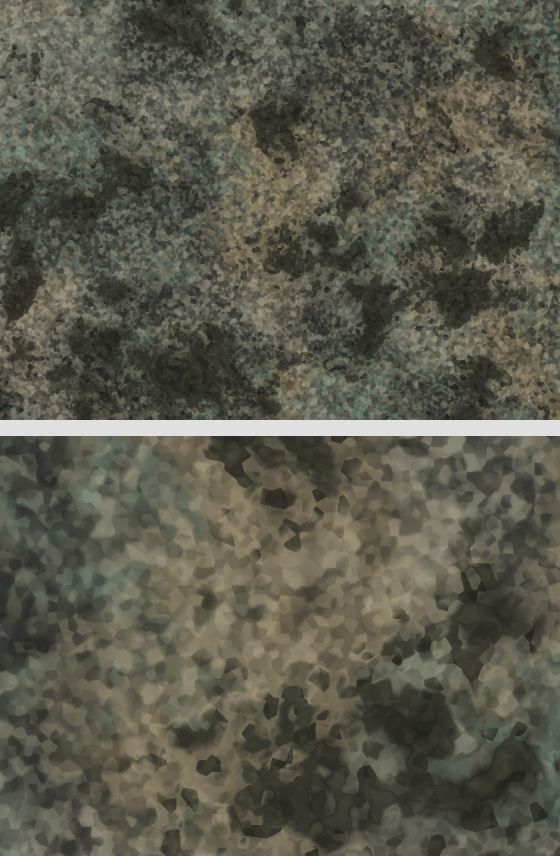
Top: the whole. Bottom: its middle third, enlarged.
Write a Shadertoy shader that draws this texture.

```glsl
// Polished granite: tan and grey-green mineral clouds, ashen bands and ragged black veins.

float hash(vec2 c) {
    vec3 q = fract(c.xyx * 0.1031);
    q += dot(q, q.yzx + 33.33);
    return fract((q.x + q.y) * q.z);
}

// Soft cellular noise: random cell values blended by distance to their sites
float cells(vec2 p, float sharpness) {
    vec2 base = floor(p), f = p - base;
    float sum = 0.0, total = 0.0;
    for (int j = -1; j <= 1; j++)
    for (int i = -1; i <= 1; i++) {
        vec2 o = vec2(i, j), id = base + o;
        vec2 d = o + vec2(hash(id + 17.0), hash(id + 59.0)) - f;
        float weight = exp(-sharpness * dot(d, d));
        sum += weight * hash(id + 101.0);
        total += weight;
    }
    return sum / total;
}

// Five layers of cells, each turned and twice as fine
float mottle(vec2 p) {
    float sum = 0.0, amp = 0.5;
    for (int i = 0; i < 5; i++) {
        sum += amp * cells(p, 8.0);
        p = mat2(1.6, 1.2, -1.2, 1.6) * p + 7.3;
        amp *= 0.55;
    }
    return sum / 1.055;
}

// Soft stroke from a to b
float streak(vec2 p, vec2 a, vec2 b, float width) {
    vec2 v = b - a;
    float d = length(p - a - v * clamp(dot(p - a, v) / dot(v, v), 0.0, 1.0)) / width;
    return exp(-d * d);
}

void mainImage(out vec4 fragColor, in vec2 fragCoord) {
    vec2 p = fragCoord / iResolution.y;
    p.x += 0.6667 - 0.5 * iResolution.x / iResolution.y;

    // Layered sines bend the broad structures
    vec2 flow = p + 0.025 * sin(p.yx * 9.0 + vec2(0.0, 2.0))
                  + 0.012 * sin(p.yx * 23.0 + vec2(4.0, 1.0));
    float ragged = mottle(flow * 9.0 + 3.0);
    float grain = cells(p * 75.0, 10.0);
    float speck = cells(p * 135.0, 13.0);

    // Tan and grey-green clouds with teal and pale crystals
    float warm = streak(flow, vec2(0.6, 0.64), vec2(1.1, 0.52), 0.16)
               + streak(flow, vec2(1.15, 0.72), vec2(1.33, 0.95), 0.1)
               + 0.7 * streak(flow, vec2(0.05, 0.82), vec2(0.36, 0.6), 0.1);
    float tanMask = smoothstep(0.4, 0.7, mottle(flow * 4.0) + 0.17 * warm + 0.12 * (grain - 0.5));
    vec3 green = mix(vec3(0.36, 0.37, 0.32), vec3(0.36, 0.41, 0.36),
                     smoothstep(0.4, 0.7, cells(p * 48.0 + 9.0, 9.0)));
    vec3 color = mix(green, vec3(0.45, 0.415, 0.33), tanMask);
    float pale = smoothstep(0.42, 0.68, mottle(flow * 5.0 + 31.0) + 0.12 * (1.0 - p.x) * p.y);
    color = mix(color, vec3(0.47, 0.465, 0.415), 0.6 * pale);

    // Ashen bands of densely packed dark grains
    float band = streak(flow, vec2(0.43, 0.45), vec2(0.44, 0.77), 0.1)
               + streak(flow, vec2(0.5, 0.88), vec2(1.0, 0.84), 0.1)
               + 0.5 * streak(flow, vec2(0.1, 0.42), vec2(0.35, 0.4), 0.09);
    float ash = smoothstep(0.5, 0.76, mottle(flow * 6.0 + 57.0) + 0.3 * min(band, 1.0));
    float peppered = 0.55 + 0.45 * smoothstep(0.7, 0.35, 0.5 * (grain + speck));
    color = mix(color, vec3(0.235, 0.24, 0.22), 0.85 * ash * peppered);

    // Crystal shading
    color *= 0.43 + 0.42 * grain + 0.34 * speck + 0.38 * ragged;
    color = mix(color, vec3(0.56, 0.54, 0.47),
                0.35 * smoothstep(0.75, 0.95, grain) * (1.0 - 0.8 * ash));

    // Ragged black veins, blotches and stray specks
    float vein = streak(flow, vec2(1.0, 0.3), vec2(1.3, 0.1), 0.1)
               + streak(flow, vec2(0.3, 0.16), vec2(0.57, 0.02), 0.055)
               + streak(flow, vec2(0.07, 0.53), vec2(0.28, 0.55), 0.09)
               + streak(flow, vec2(0.59, 0.76), vec2(0.71, 0.74), 0.045)
               + 0.8 * streak(flow, vec2(0.98, 0.03), vec2(1.15, 0.1), 0.07);
    float clump = mottle(flow * 8.0 + 83.0) + 0.21 * min(vein, 1.0);
    float black = smoothstep(0.62, 0.74, clump + 0.15 * (grain - 0.5) + 0.08 * (speck - 0.5));
    float stray = smoothstep(0.72, 0.88, cells(p * 85.0 + 40.0, 14.0))
                * smoothstep(0.48, 0.62, clump);
    vec3 blackMineral = vec3(0.15, 0.15, 0.125) * (0.65 + 0.4 * grain + 0.35 * speck);
    color = mix(color, blackMineral, max(0.87 * black, 0.75 * stray));

    fragColor = vec4(color, 1.0);
}
```
